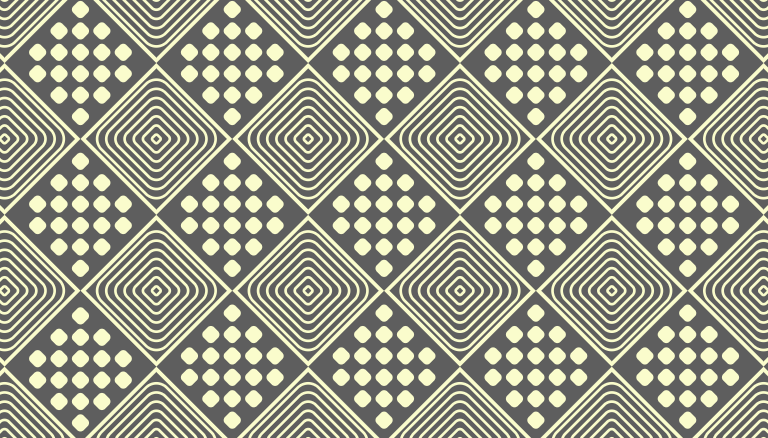
Reproduce this pattern procedurally as a Shadertoy shader.

```glsl
// Checkerboard of diamonds: framed concentric rounded rings alternating with clusters of rounded dots.

const float TILES_ACROSS = 5.059;
const vec2 TILE_OFFSET = vec2(0.03, -0.03);
const vec3 CHARCOAL = vec3(0.37);
const vec3 CREAM = vec3(0.98, 0.99, 0.80);

// Signed distance to a square standing on its corner, with rounded corners.
float roundedDiamond(vec2 p, float halfSide, float radius) {
    vec2 turned = vec2(p.x + p.y, p.y - p.x) * 0.70711;
    vec2 q = abs(turned) - halfSide + radius;
    return length(max(q, 0.0)) + min(max(q.x, q.y), 0.0) - radius;
}

// Straight frame touching the tile edges at its four tips.
float diamondFrame(vec2 p, float width) {
    float edge = roundedDiamond(p, 0.35355, 0.0);
    return abs(edge + 0.5 * width) - 0.5 * width;
}

// Evenly spaced outlines whose corners soften in proportion to their size.
float concentricRings(vec2 p, int count, float first, float spacing, float halfWidth) {
    float d = 1.0;
    for (int i = 0; i < count; i++) {
        float halfSide = first + spacing * float(i);
        float radius = 0.3 * halfSide + 0.006;
        d = min(d, abs(roundedDiamond(p, halfSide, radius)) - halfWidth);
    }
    return d;
}

// Rows of 1, 3, 5, 5, 3 and 1 dots on a square grid.
float dotCluster(vec2 p, float spacing, float halfSide, float radius) {
    vec2 slot = vec2(floor(p.x / spacing + 0.5), floor(p.y / spacing) + 0.5);
    if (abs(slot.x) + abs(slot.y) > 2.6) return 1.0;
    return roundedDiamond(p - slot * spacing, halfSide, radius);
}

// The lower-left cluster hangs slightly below its tile centre.
vec2 clusterShift(vec2 cell) {
    return cell == vec2(0.0) ? vec2(0.0, -0.018) : vec2(0.0);
}

float patternDistance(vec2 p) {
    // Ring tiles are centred on the integer lattice, dots halfway between.
    vec2 ringPos = fract(p + 0.5) - 0.5;
    vec2 dotPos = fract(p) - 0.5 - clusterShift(floor(p));

    float frame = diamondFrame(ringPos, 0.025);
    float rings = concentricRings(ringPos, 7, 0.0237, 0.0468, 0.0088);
    float dots = dotCluster(dotPos, 0.141, 0.0487, 0.030);
    return min(frame, min(rings, dots));
}

void mainImage(out vec4 fragColor, in vec2 fragCoord) {
    float pixel = TILES_ACROSS / iResolution.x;
    vec2 p = fragCoord * pixel - TILE_OFFSET;
    float coverage = clamp(0.5 - patternDistance(p) / pixel, 0.0, 1.0);
    fragColor = vec4(mix(CHARCOAL, CREAM, coverage), 1.0);
}
```
